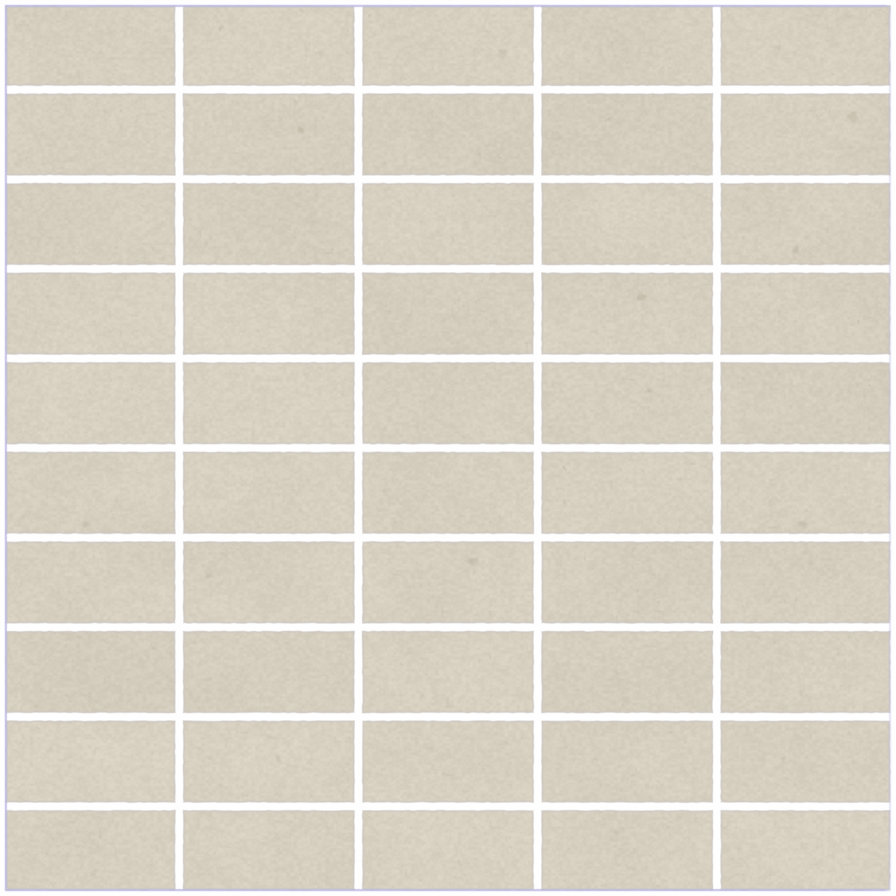
A Shadertoy shader for this pattern:

```glsl
#define GRID vec2(5.0, 10.0)
#define GROUT_WIDTH 0.0088
#define SHEET_MARGIN 0.0066
#define RIM_WIDTH 0.0022
#define OUTLINE_WIDTH 0.0011
#define GRAIN_AMOUNT 0.055
#define SMUDGE_CHANCE 0.3
#define TILE_COLOR vec3(0.838, 0.811, 0.748)
#define RIM_COLOR vec3(0.795, 0.775, 0.765)
#define GROUT_COLOR vec3(0.995, 0.995, 0.998)
#define OUTLINE_COLOR vec3(0.72, 0.71, 0.88)

float hash(vec2 p) {
    vec3 q = fract(vec3(p.xyx) * 0.1031);
    q += dot(q, q.yzx + 33.33);
    return fract((q.x + q.y) * q.z);
}

float valueNoise(vec2 p) {
    vec2 i = floor(p);
    vec2 f = fract(p);
    f = f * f * (3.0 - 2.0 * f);
    float low = mix(hash(i), hash(i + vec2(1, 0)), f.x);
    float high = mix(hash(i + vec2(0, 1)), hash(i + vec2(1, 1)), f.x);
    return mix(low, high, f.y);
}

float boxDistance(vec2 p, vec2 halfSize) {
    vec2 q = abs(p) - halfSize;
    return length(max(q, 0.0)) + min(max(q.x, q.y), 0.0);
}

// Faint grey stain at a random spot in some tiles
float smudge(vec2 local, vec2 cell, vec2 uv) {
    vec2 spot = vec2(hash(cell + 17.0), hash(cell + 43.0)) - 0.5;
    vec2 offset = local - spot * 0.75 / GRID;
    offset += 0.006 * (vec2(valueNoise(uv * 150.0), valueNoise(uv * 150.0 + 71.0)) - 0.5);
    float radius = mix(0.003, 0.009, hash(cell + 91.0));
    float present = step(hash(cell + 5.0), SMUDGE_CHANCE);
    return present * (1.0 - smoothstep(0.2 * radius, radius, length(offset)));
}

vec3 stoneColor(vec2 uv, vec2 local, vec2 cell) {
    float clouds = valueNoise(uv * 13.0) + 0.5 * valueNoise(uv * 37.0 + 9.0) - 0.75;
    float grain = 0.6 * valueNoise(uv * vec2(230.0, 290.0))
                + 0.4 * valueNoise(uv * vec2(420.0, 460.0) + 31.0) - 0.5;
    float pits = smoothstep(0.86, 0.98, valueNoise(uv * 170.0 + 57.0));
    float shade = 0.018 * clouds + GRAIN_AMOUNT * grain - 0.02 * pits;
    shade += 0.012 * (hash(cell + 3.0) - 0.5);
    shade -= 0.055 * smudge(local, cell, uv);
    return TILE_COLOR + shade * vec3(1.0, 1.0, 1.08);
}

void mainImage(out vec4 fragColor, in vec2 fragCoord) {
    vec2 uv = fragCoord / iResolution.xy;
    float pixel = 1.0 / min(iResolution.x, iResolution.y);
    float soft = max(0.75 * pixel, 0.0012);

    // Repeating tiles, trimmed by the border of the sheet
    vec2 cell = floor(uv * GRID);
    vec2 local = (fract(uv * GRID) - 0.5) / GRID;
    float sheet = boxDistance(uv - 0.5, vec2(0.5 - SHEET_MARGIN));
    float tile = max(boxDistance(local, 0.5 / GRID - 0.5 * GROUT_WIDTH), sheet);
    tile += 0.0009 * (valueNoise(uv * 180.0 + 13.0) - 0.5);

    // Stone face with a slightly dull rim
    vec3 stone = stoneColor(uv, local, cell);
    float rim = 1.0 - smoothstep(0.0, RIM_WIDTH + soft, -tile);
    stone = mix(stone, RIM_COLOR, 0.8 * rim);
    float coverage = 1.0 - smoothstep(-soft, soft, tile);
    vec3 color = mix(GROUT_COLOR, stone, coverage);

    // Thin lilac outline, weaker on the right side
    float line = 1.0 - smoothstep(OUTLINE_WIDTH - soft, OUTLINE_WIDTH + soft, abs(sheet));
    float strength = mix(0.85, 0.3, smoothstep(0.985, 0.995, uv.x));
    color = mix(color, OUTLINE_COLOR, line * strength);

    fragColor = vec4(clamp(color, 0.0, 1.0), 1.0);
}
```
